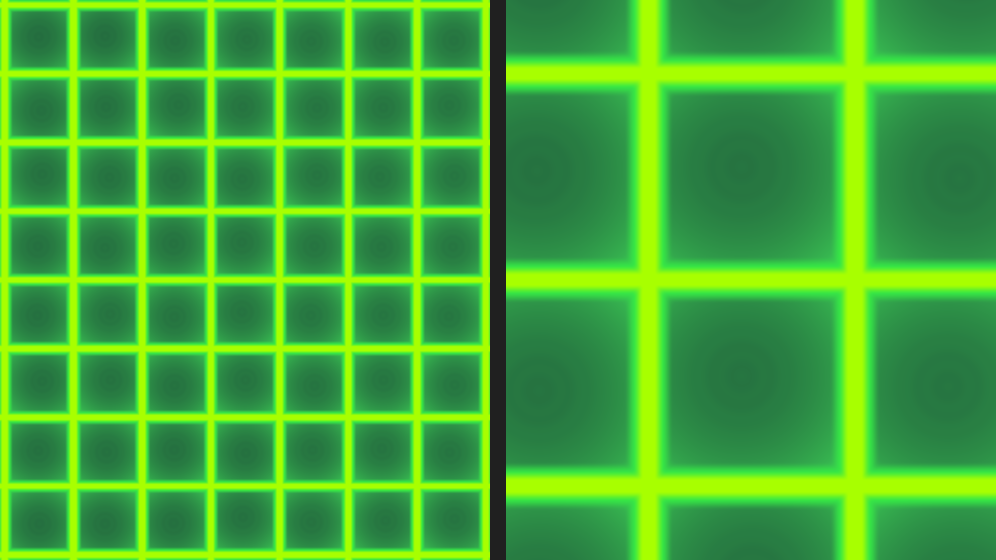
Left: the whole. Right: its middle third, enlarged.
A WebGL 2 fragment shader for this pattern:

```glsl
#version 300 es
precision highp float;

#define PITCH 0.12272
#define ORIGIN vec2(0.0085, 0.0092)
#define CORE vec2(0.025, 0.075)
#define GLOW vec2(0.060, 0.120)
#define WIDTH_BIAS vec2(-0.003, 0.003)
#define WIDTH_VARY 0.008
#define CENTER_JITTER 0.10
#define BOWL 3.2
#define RING_DEPTH 0.025
#define RING_RATE 63.0
#define DRIFT 0.16

uniform vec2 u_resolution;
out vec4 fragColor;

const vec3 LINE_YELLOW = vec3(0.66, 1.00, 0.00);
const vec3 GLOW_GREEN = vec3(0.21, 0.91, 0.27);
const vec3 CELL_DARK = vec3(0.145, 0.44, 0.25);
const vec3 CELL_LIGHT = vec3(0.20, 0.66, 0.30);

vec2 hash2(vec2 p) {
    vec3 h = fract(vec3(p.xyx) * vec3(0.1031, 0.1030, 0.0973));
    h += dot(h, h.yzx + 33.33);
    return fract((h.xx + h.yz) * h.zy);
}

float cornerSlope(vec2 corner, vec2 offset) {
    return dot(hash2(corner + 17.0) * 2.0 - 1.0, offset);
}

float gradientNoise(vec2 p) {
    vec2 i = floor(p), f = fract(p);
    vec2 w = f * f * f * (f * (f * 6.0 - 15.0) + 10.0);
    vec2 e = vec2(1.0, 0.0);
    float low = mix(cornerSlope(i, f), cornerSlope(i + e, f - e), w.x);
    float high = mix(cornerSlope(i + e.yx, f - e.yx), cornerSlope(i + 1.0, f - 1.0), w.x);
    return mix(low, high, w.y);
}

float softMin(float a, float b, float k) {
    float h = max(k - abs(a - b), 0.0) / k;
    return min(a, b) - h * h * k * 0.25;
}

// Dim bowl with faint rings, its centre slightly off in each cell
vec3 cellColor(vec2 q, vec2 p) {
    vec2 jitter = (hash2(floor(q) + 5.0) - 0.5) * CENTER_JITTER;
    float r = length(fract(q) - 0.5 - jitter);
    float light = 0.07 + BOWL * r * r;
    light += RING_DEPTH * cos(r * RING_RATE) * (1.0 - smoothstep(0.15, 0.35, r));

    // Slow drift, lighter toward the middle of the right side
    float side = p.x - 0.45 - 1.2 * (p.y - 0.48) * (p.y - 0.48);
    light += DRIFT * (side + 0.5 * gradientNoise(p * 3.0));
    return mix(CELL_DARK, CELL_LIGHT, light);
}

void main() {
    vec2 p = gl_FragCoord.xy / u_resolution.y;
    vec2 q = (p - ORIGIN) / PITCH;

    // Distance to the grid, each line with its own width
    vec2 line = floor(q + 0.5);
    vec2 vary = vec2(hash2(vec2(line.x, 40.0)).x, hash2(vec2(60.0, line.y)).y) - 0.5;
    vec2 gap = abs(q - line) + WIDTH_BIAS + WIDTH_VARY * vary;
    float d = softMin(gap.x, gap.y, 0.02);

    // Green halo, then the yellow core
    vec3 color = cellColor(q, p);
    color = mix(color, GLOW_GREEN, 1.0 - smoothstep(GLOW.x, GLOW.y, d));
    color = mix(color, LINE_YELLOW, 1.0 - smoothstep(CORE.x, CORE.y, d));
    fragColor = vec4(color, 1.0);
}
```
